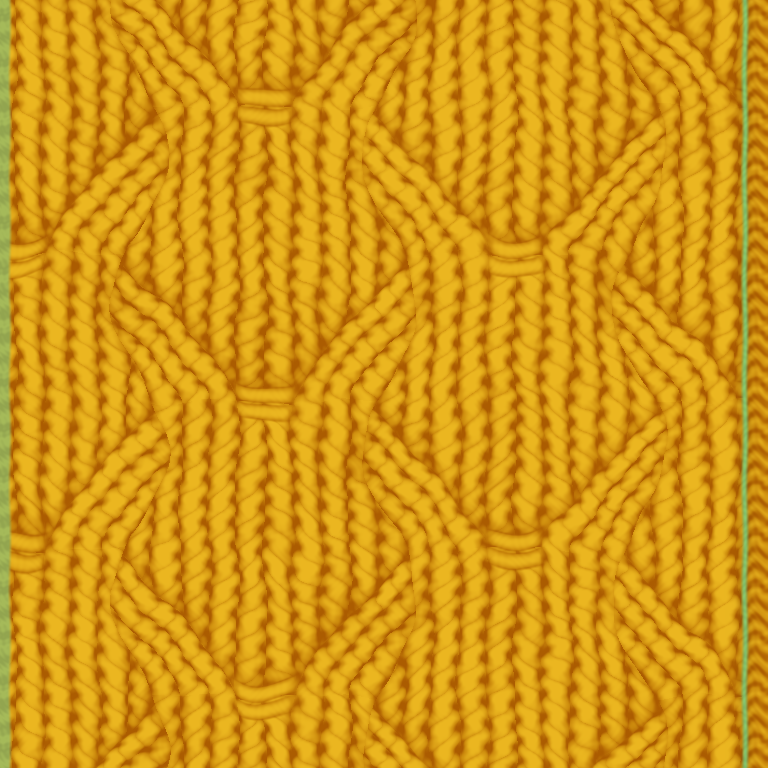
Give the GLSL for this texture, as a Shadertoy shader.

```glsl
// Golden knitted cable fabric with staggered horn-shaped cables and green side edges.
#define COLUMN_WIDTH 0.3255
#define CABLE_PERIOD 0.384
#define CABLE_ORIGIN vec2(0.345, 0.477)
#define RIB_SPACING 0.0365
#define STITCHES 13.0
#define BOUNDARY_SWAY 0.11
#define LEFT_EDGE 0.013
#define RIGHT_EDGE 0.970
#define EDGE_WIDTH 0.006

const float TAU = 6.2831853;
const vec3 SHADOW = vec3(0.67, 0.36, 0.005);
const vec3 OCHRE = vec3(0.79, 0.53, 0.045);
const vec3 GOLD = vec3(0.92, 0.715, 0.125);
const vec3 LEAF = vec3(0.63, 0.71, 0.34);
const vec3 MINT = vec3(0.52, 0.77, 0.43);

float hash(vec2 p) {
    return fract(sin(dot(p, vec2(127.1, 311.7))) * 4375.85);
}

// Gentle unevenness of hand tension
vec2 tension(vec2 p) {
    return 0.0032 * vec2(sin(p.y * 31.0 + 3.0 * sin(p.x * 17.0)) + 0.5 * sin(p.y * 67.0 + p.x * 43.0),
                         sin(p.x * 37.0 + 2.0 * sin(p.y * 13.0)) + 0.7 * sin(p.x * 71.0 - p.y * 29.0));
}

// Height of twisted rib; s counts ribs across, t counts stitches along
float cord(float s, float t, float seed, float gap) {
    float id = floor(s);
    t += hash(vec2(id, seed));
    float f = fract(s) - 0.5;
    f += 0.09 * sin(TAU * t + 1.0) * (1.0 - 3.0 * f * f);

    // Rounded yarn, cut by slanted seams that swell into plump stitches
    float seamPhase = t + 1.1 * f;
    float k = abs(fract(seamPhase) - 0.5) * 2.0;
    float plump = 1.0 - k * k;
    float width = gap * (0.84 + 0.24 * plump);
    float body = max(0.0, 1.0 - f * f / (width * width));
    float tone = hash(vec2(id + 7.0, floor(seamPhase) + seed * 19.0)) - 0.5;

    // Small purl bumps lie in the furrows
    float purl = 0.34 * (1.0 - body) * (0.5 + 0.5 * sin(TAU * t + 2.4));
    return body * (0.58 + 0.46 * plump + 0.18 * tone) + purl;
}

// Height of whole cable fabric
float cableHeight(vec2 p) {
    vec2 q = p + tension(p) - CABLE_ORIGIN;

    // Pick the column on either side of the swaying boundary
    float x = q.x / COLUMN_WIDTH;
    float left = floor(x);
    float flip = 1.0 - 2.0 * mod(left, 2.0);
    float sway = BOUNDARY_SWAY * flip * cos(TAU * (q.y / CABLE_PERIOD - 0.34));
    float fromBoundary = x - left - 0.5 - sway;
    float column = left + step(0.0, fromBoundary);

    // Mirrored column coordinates, height measured up from the cable fork
    float side = sign(x - column);
    float a = abs(x - column) * COLUMN_WIDTH;
    float h = mod(q.y - 0.5 * CABLE_PERIOD * mod(column, 2.0), CABLE_PERIOD);
    float shift = h * h / (h + 0.038);
    float inside = RIB_SPACING + shift - a;
    float t = h / CABLE_PERIOD * STITCHES;
    float seed = column * 2.0 + side * 0.5;

    // Upright stem ribs slide into a dark pocket behind the slanted arms
    float stem = cord(a / RIB_SPACING, t, seed, 0.46);
    float pocket = exp(-max(min(inside, h - 0.016), 0.0) / 0.014);
    stem *= 1.0 - 0.72 * pocket;
    float armStitch = t + 0.35 * shift * STITCHES / CABLE_PERIOD;
    float arm = cord((a - shift) / RIB_SPACING, armStitch, seed, 0.50);
    float height = mix(arm, stem, smoothstep(-0.003, 0.003, inside));

    // Crease where neighbouring columns cross
    height *= 1.0 - 0.42 * exp(-abs(fromBoundary) * COLUMN_WIDTH / 0.008);

    // Two stretched strands tie the fork together
    float fork = h > 0.5 * CABLE_PERIOD ? h - CABLE_PERIOD : h;
    for (int i = 0; i < 2; i++) {
        float d = abs(fork - 0.007 + 0.024 * float(i) - 5.0 * a * a) / 0.0105;
        float reach = 1.0 - smoothstep(0.022, 0.046, a);
        float strand = max(0.0, 1.0 - d * d);
        height = mix(height, 0.2 + 0.68 * strand, reach * (1.0 - smoothstep(0.8, 1.3, d)));
    }
    return height;
}

vec3 yarn(float height) {
    vec3 color = mix(SHADOW, OCHRE, smoothstep(0.02, 0.46, height));
    return mix(color, GOLD, smoothstep(0.28, 0.96, height));
}

void mainImage(out vec4 fragColor, in vec2 fragCoord) {
    vec2 p = fragCoord / iResolution.xy;
    float soft = max(1.5 / iResolution.x, 0.003);

    // Fine fibres and broad unevenness of light
    float fuzz = sin(p.x * 410.0 + 4.0 * sin(p.y * 93.0)) * sin(p.y * 370.0 + 3.0 * sin(p.x * 121.0));
    float broad = sin(p.x * 19.0 + 2.0 * sin(p.y * 9.0)) * sin(p.y * 15.0 + 1.5 * sin(p.x * 11.0));
    vec3 color = yarn(cableHeight(p) + 0.04 * fuzz + 0.05 * broad);

    // Coarse sideways stitches beyond the right edge
    float rows = 0.5 + 0.5 * sin(TAU * (p.y / 0.022 + 0.25 * sin(p.x * 190.0)));
    color = mix(color, yarn(0.16 + 0.48 * rows + 0.08 * fuzz), smoothstep(-soft, soft, p.x - RIGHT_EDGE));

    // Green selvedges
    float wobble = 0.0008 * sin(p.y * 47.0);
    float leftBand = 1.0 - smoothstep(-soft, soft, p.x - LEFT_EDGE - wobble);
    color = mix(color, LEAF * (0.97 + 0.06 * sin(p.y * 210.0 + fuzz)), leftBand);
    float rightGap = abs(p.x - RIGHT_EDGE - wobble) - 0.5 * EDGE_WIDTH;
    color *= 1.0 - 0.15 * exp(-max(rightGap, 0.0) / 0.004);
    color = mix(color, MINT * (0.98 + 0.05 * fuzz), 1.0 - smoothstep(-soft, soft, rightGap));

    fragColor = vec4(color, 1.0);
}
```
